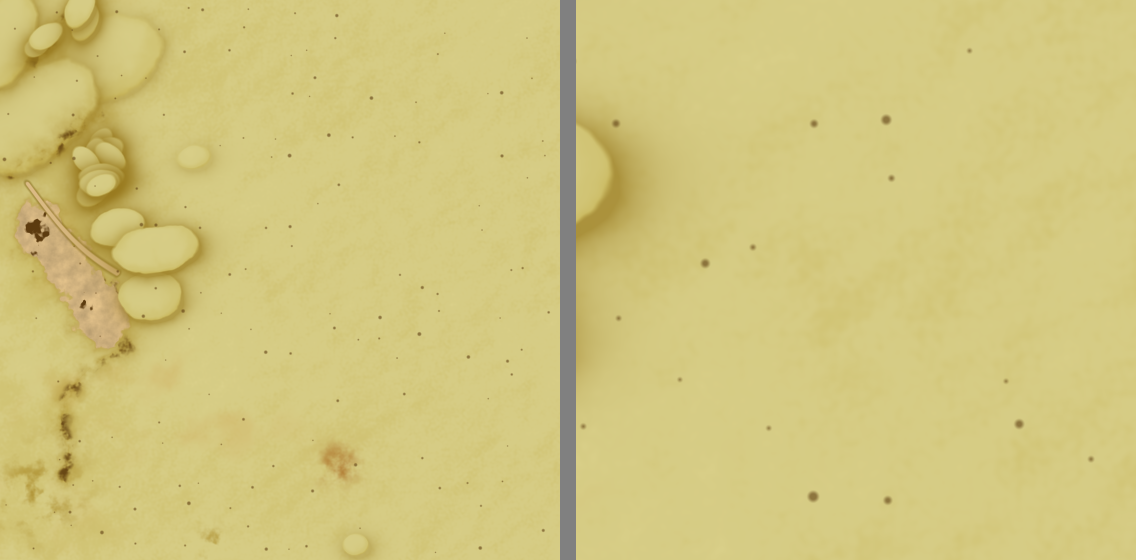
Left: the whole. Right: its middle third, enlarged.
Write a Shadertoy shader that draws this texture.

```glsl
// Weathered cream wall with a crumbling crust, pebbles and debris on its left.
// Gradient noise gives relief and mottling; warped ellipses make the pebbles,
// and distances to line segments make the dirty seams and the twig.

const vec3 PALE = vec3(.88, .84, .57);
const vec3 CREAM = vec3(.84, .80, .52);
const vec3 STRAW = vec3(.82, .77, .46);
const vec3 OCHRE = vec3(.79, .72, .36);
const vec3 MUSTARD = vec3(.74, .65, .23);
const vec3 UMBER = vec3(.65, .52, .13);
const vec3 SOIL = vec3(.36, .23, .06);
const vec3 RUST = vec3(.66, .41, .13);
const vec3 PEACH = vec3(.82, .69, .38);
const vec3 PINK = vec3(.82, .70, .50);
const vec2 LIGHT = vec2(-.5, .86);

vec2 hash2(vec2 p) {
    vec3 q = fract(p.xyx * vec3(.1031, .1030, .0973));
    q += dot(q, q.yzx + 33.33);
    return fract((q.xx + q.yz) * q.zy);
}

float corner(vec2 cell, vec2 offset) {
    return dot(hash2(cell + 57.) * 2. - 1., offset);
}

float gradientNoise(vec2 p) {
    vec2 i = floor(p), f = fract(p), e = vec2(1, 0);
    vec2 u = f * f * (3. - 2. * f);
    return mix(mix(corner(i, f), corner(i + e, f - e), u.x),
               mix(corner(i + e.yx, f - e.yx), corner(i + 1., f - 1.), u.x), u.y);
}

float fbm(vec2 p) {
    float sum = 0., gain = .6;
    for (int i = 0; i < 4; i++) {
        sum += gain * gradientNoise(p);
        p = mat2(1.6, 1.2, -1.2, 1.6) * p + 7.3;
        gain *= .5;
    }
    return sum;
}

vec2 fbm2(vec2 p) { return vec2(fbm(p), fbm(p + 20.)); }

// Blend from lit plaster (below 0) to dirty umber (1)
vec3 toneRamp(float t) {
    vec3 c = mix(PALE, CREAM, smoothstep(-.25, .05, t));
    c = mix(c, STRAW, smoothstep(.05, .25, t));
    c = mix(c, OCHRE, smoothstep(.25, .5, t));
    c = mix(c, MUSTARD, smoothstep(.5, .75, t));
    return mix(c, UMBER, smoothstep(.75, 1., t));
}

float segment(vec2 p, vec2 a, vec2 b) {
    vec2 d = b - a;
    return length(p - a - d * clamp(dot(p - a, d) / dot(d, d), 0., 1.));
}

float blob(vec2 p, vec2 centre, float radius) {
    vec2 d = (p - centre) / radius;
    return exp(-dot(d, d));
}

float ellipse(vec2 p, vec2 radii, float angle) {
    float c = cos(angle), s = sin(angle);
    return (length(mat2(c, -s, s, c) * p / radii) - 1.) * min(radii.x, radii.y);
}

// Paint a rounded lump with a soft shadow over the base colour
vec3 pebble(vec3 base, vec2 p, vec2 centre, vec2 radii, float angle, float shadow, float edge) {
    float size = min(radii.x, radii.y);
    vec2 q = p - centre + .25 * size * fbm2(p * 20.);
    float d = ellipse(q, radii, angle);
    float shade = ellipse(q - vec2(.005, -.006), radii, angle);
    base = mix(base, UMBER * .92, shadow * exp(-max(shade, 0.) / .011));
    float rim = 1. - clamp(-d / size, 0., 1.);
    float tone = .06 + .28 * pow(rim, 5.) - .13 * dot(q / radii, LIGHT) + .2 * fbm(p * 25.);
    return mix(base, toneRamp(tone), 1. - smoothstep(-edge, edge, d));
}

void mainImage(out vec4 fragColor, in vec2 fragCoord) {
    vec2 p = fragCoord / iResolution.y;
    float edge = max(1. / iResolution.y, .0015);
    float mottle = fbm(p * 28. + 11.);
    float crust = 1. - smoothstep(.08, .34, p.x + .15 * fbm(p * 5.));

    // Plaster: broad patches, slanted relief and fine grain
    vec2 slant = vec2(p.x + .4 * p.y, p.y - .5 * p.x) * vec2(9, 12);
    float relief = fbm(slant + .16 * LIGHT) - fbm(slant);
    float tone = .1 + .18 * fbm(p * 4.) - .35 * relief + .12 * mottle;
    tone += .1 * gradientNoise(p * 170.) + crust * (.06 + .35 * fbm(p * 13.));
    vec3 color = toneRamp(tone);

    // Warm stains, a rust spot and mossy patches
    float warm = blob(p, vec2(.37, .29), .15) + .6 * crust;
    color = mix(color, PEACH, .5 * warm * smoothstep(0., .4, fbm(p * 11. + 3.)));
    color = mix(color, RUST, blob(p, vec2(.605, .17), .035) * smoothstep(-.2, .35, mottle));
    float moss = blob(p, vec2(.38, .03), .03) + blob(p, vec2(.07, .12), .07);
    color = mix(color, UMBER, .8 * moss * smoothstep(-.05, .3, mottle));

    // Broad lobes of crust
    color = pebble(color, p, vec2(.2, .9), vec2(.09, .07), .5, .35, edge * 3.);
    color = pebble(color, p, vec2(.06, .79), vec2(.13, .075), .7, .5, edge * 2.);
    color = pebble(color, p, vec2(.01, .93), vec2(.05, .09), -.3, .5, edge * 2.);

    // Dirty seams between the lobes
    vec2 w = p + .035 * fbm2(p * 14.);
    float seam = min(segment(w, vec2(.14, 1), vec2(.06, .89)), segment(w, vec2(.18, .8), vec2(.02, .69)));
    seam = min(seam, segment(w, vec2(.15, .69), vec2(.18, .6)));
    seam = min(seam, segment(w, vec2(.23, .39), vec2(.13, .31)));
    seam = min(seam, segment(w, vec2(.13, .31), vec2(.11, .14)));
    color = mix(color, UMBER, .75 * exp(-seam / .016) * smoothstep(-.35, .25, mottle));
    color = mix(color, SOIL, .85 * (1. - smoothstep(.002, .014, seam)) * smoothstep(0., .2, mottle));

    // Pink flaky debris with dark holes, and a twig
    float flake = segment(w, vec2(.07, .59), vec2(.19, .43)) - .045 + .05 * mottle;
    vec3 flakeColor = PINK * (1. + .35 * fbm(p * 38.));
    flakeColor = mix(flakeColor, SOIL, smoothstep(.17, .24, fbm(p * 21. + 5.)));
    color = mix(color, UMBER, .5 * exp(-max(flake, 0.) / .012));
    color = mix(color, flakeColor, 1. - smoothstep(-.004, .004, flake));
    float twig = segment(p + vec2(0, .02 * sin(p.x * 19. - 1.)), vec2(.05, .67), vec2(.21, .515)) - .004;
    color = mix(color, UMBER * .8, .6 - .6 * smoothstep(0., .006, twig));
    color = mix(color, PINK * 1.05, 1. - smoothstep(-edge, edge, twig));

    // Scattered small pebbles, then the large ones
    for (int i = 0; i < 13; i++) {
        vec2 r = hash2(vec2(i, 9)), s = hash2(vec2(i, 31));
        vec2 centre = i < 9 ? mix(vec2(.15, .75), vec2(.22, .65), float(i) / 8.)
                            : mix(vec2(.06, .92), vec2(.17, .99), float(i - 9) / 3.);
        centre += (r - .5) * vec2(.08, .04);
        color = pebble(color, p, centre, mix(vec2(.024, .016), vec2(.04, .024), s.x), s.y * 3.14, .65, edge);
    }
    color = pebble(color, p, vec2(.21, .595), vec2(.05, .032), .3, .7, edge);
    color = pebble(color, p, vec2(.27, .472), vec2(.056, .043), .1, .6, edge);
    color = pebble(color, p, vec2(.277, .555), vec2(.077, .041), .15, .7, edge);
    color = pebble(color, p, vec2(.345, .72), vec2(.03, .021), .2, .25, edge * 2.);
    color = pebble(color, p, vec2(.635, .028), vec2(.023, .019), 0., .35, edge);

    // Sparse dark specks
    vec2 cell = floor(p * 26.), r = hash2(cell + 3.), s = hash2(cell + 81.);
    float speck = length(fract(p * 26.) - .2 - .6 * r) / 26. - mix(.0008, .0032, s.y * s.y);
    color = mix(color, SOIL, .6 * step(s.x, .2) * (1. - smoothstep(-edge, edge, speck)));

    fragColor = vec4(color, 1);
}
```
